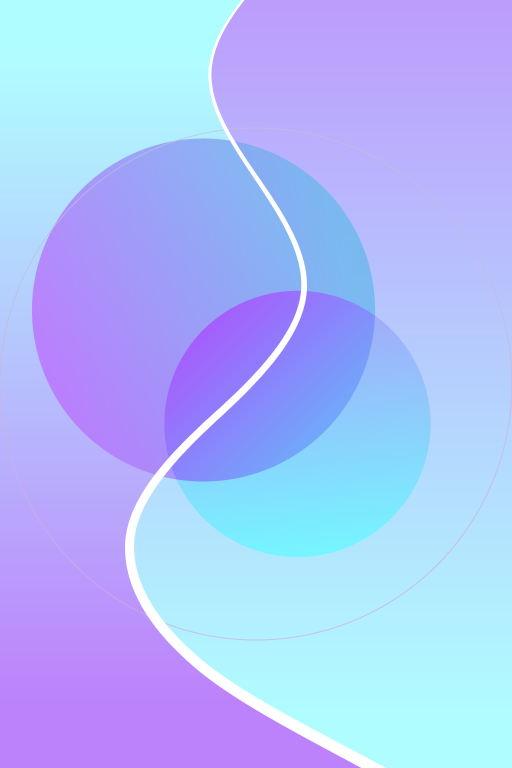
Write a Shadertoy shader that draws this background.

```glsl
// Two pastel gradients divided by a winding white ribbon, with two discs,
// their overlap and a thin ring. The ribbon is a cubic Hermite spline x(y);
// the discs and ring are distance functions filled with linear gradients.

#define HEIGHT 1.5           // canvas height; its width is about 1
#define RIBBON_TOP 0.0042    // ribbon width at the top edge
#define RIBBON_BOTTOM 0.0230 // ribbon width at the bottom edge
#define RING_WIDTH 0.0020
#define RING_OPACITY 0.7
#define LARGE_OPACITY 0.8
#define CYAN vec3(0.69, 0.992, 1.0)
#define VIOLET vec3(0.738, 0.510, 0.984)
#define LILAC vec3(0.738, 0.612, 0.988)

// Ribbon knots from bottom to top: y, x, slope dx/dy
const int KNOTS = 8;
const vec3 knots[KNOTS] = vec3[KNOTS](
    vec3(0.000, 0.730, -1.85), vec3(0.201, 0.391, -1.20),
    vec3(0.432, 0.253,  0.00), vec3(0.689, 0.424,  1.10),
    vec3(0.943, 0.594,  0.00), vec3(1.148, 0.504, -0.68),
    vec3(1.353, 0.410,  0.00), vec3(1.500, 0.475,  0.80));

// Ribbon centre x and its slope at height y
vec2 ribbonAt(float y) {
    int i = 0;
    while (i < KNOTS - 2 && y > knots[i + 1].x) i++;
    vec3 a = knots[i], b = knots[i + 1];
    float span = b.x - a.x;
    float t = clamp((y - a.x) / span, 0.0, 1.0);
    float u = 1.0 - t;
    float x = mix(a.y, b.y, t * t * (3.0 - 2.0 * t))
            + span * t * u * (a.z * u - b.z * t);
    float slope = 6.0 * t * u * (b.y - a.y) / span
                + a.z * u * (1.0 - 3.0 * t) + b.z * t * (3.0 * t - 2.0);
    return vec2(x, slope);
}

// Antialiased fill of a signed distance
float coverage(float dist, float pixel) {
    return clamp(0.5 - dist / pixel, 0.0, 1.0);
}

// Position along the axis from start to end, 0 to 1
float along(vec2 p, vec2 start, vec2 end) {
    vec2 axis = end - start;
    return clamp(dot(p - start, axis) / dot(axis, axis), 0.0, 1.0);
}

void mainImage(out vec4 fragColor, in vec2 fragCoord) {
    float pixel = HEIGHT / iResolution.y;
    vec2 p = (fragCoord - 0.5 * iResolution.xy) * pixel
           + vec2(0.5, 0.5 * HEIGHT);

    // Background on either side of the ribbon
    vec2 ribbon = ribbonAt(p.y);
    float side = (p.x - ribbon.x) / sqrt(1.0 + ribbon.y * ribbon.y);
    vec3 left = mix(VIOLET, CYAN, clamp((p.y - 0.133) / 1.25, 0.0, 1.0));
    vec3 right = mix(CYAN, LILAC, clamp((p.y - 0.094) / 1.406, 0.0, 1.0));
    vec3 color = mix(right, left, coverage(side, pixel));

    // Disc masks
    float large = coverage(length(p - vec2(0.3975, 0.8945)) - 0.335, pixel);
    float small = coverage(length(p - vec2(0.581, 0.672)) - 0.260, pixel);

    // Large translucent disc
    vec3 largeColor = mix(vec3(0.73, 0.44, 0.99), vec3(0.42, 0.72, 0.93),
                          along(p, vec2(0.088, 0.816), vec2(0.674, 1.012)));
    color = mix(color, largeColor, large * LARGE_OPACITY);

    // Small disc, deeper where it overlaps the large one
    vec3 smallColor = mix(vec3(0.63, 0.68, 0.98), vec3(0.46, 0.96, 1.0),
                          along(p, vec2(0.645, 0.865), vec2(0.684, 0.426)));
    vec3 overlapColor = mix(vec3(0.66, 0.35, 0.99), vec3(0.42, 0.69, 0.98),
                            along(p, vec2(0.390, 0.875), vec2(0.645, 0.621)));
    color = mix(color, mix(smallColor, overlapColor, large), small);

    // Thin ring, pinker toward the bottom
    float ringDist = abs(length(p - vec2(0.5, 0.75)) - 0.5) - 0.5 * RING_WIDTH;
    vec3 ringColor = mix(vec3(0.83, 0.66, 0.88), vec3(0.76, 0.75, 0.85),
                         clamp(p.y - 0.25, 0.0, 1.0));
    color = mix(color, ringColor, coverage(ringDist, pixel) * RING_OPACITY);

    // White ribbon, widening downward
    float width = mix(RIBBON_BOTTOM, RIBBON_TOP, p.y / HEIGHT);
    color = mix(color, vec3(1.0), coverage(abs(side) - 0.5 * width, pixel));

    fragColor = vec4(color, 1.0);
}
```
